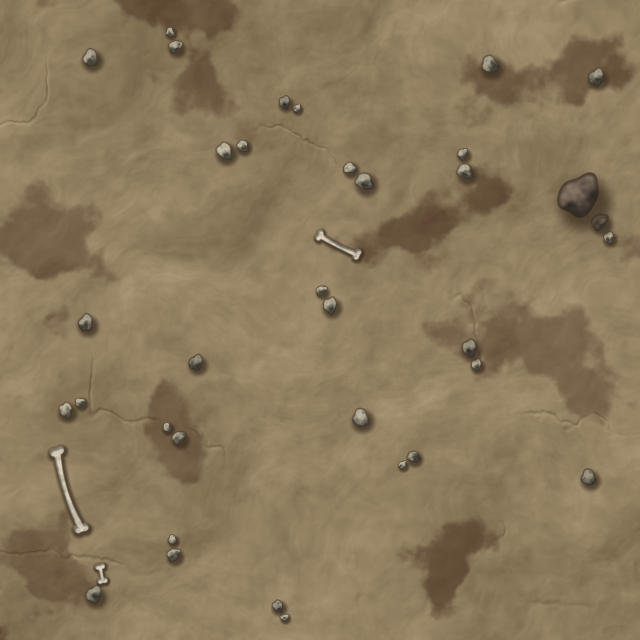
This texture is drawn by a Shadertoy shader. Its source:

```glsl
const vec3 SAND = vec3(0.553, 0.482, 0.364);
const vec3 TONE_STEP = vec3(0.050, 0.050, 0.044);
const vec3 DAMP_SOIL = vec3(0.375, 0.290, 0.210);
const vec3 DEEP_SOIL = vec3(0.300, 0.205, 0.140);
const vec3 SHADOW = vec3(0.220, 0.170, 0.120);
const vec3 PEBBLE = vec3(0.660, 0.630, 0.550);
const vec3 BOULDER = vec3(0.440, 0.385, 0.330);
const vec3 BONE = vec3(0.820, 0.780, 0.700);

float hash(vec2 p) {
    vec3 q = fract(p.xyx * 0.1031);
    q += dot(q, q.yzx + 33.33);
    return fract((q.x + q.y) * q.z);
}

vec2 hash2(vec2 p) {
    return vec2(hash(p + 17.3), hash(p + 61.7));
}

mat2 rotation(float a) {
    return mat2(cos(a), -sin(a), sin(a), cos(a));
}

float noise(vec2 p) {
    vec2 i = floor(p), f = fract(p);
    f = f * f * f * (f * (f * 6.0 - 15.0) + 10.0);
    return mix(mix(hash(i), hash(i + vec2(1, 0)), f.x),
               mix(hash(i + vec2(0, 1)), hash(i + vec2(1, 1)), f.x), f.y);
}

float fbm(vec2 p) {
    float sum = 0.0, amp = 0.5;
    for (int i = 0; i < 5; i++) {
        sum += amp * noise(p);
        p = rotation(0.6) * p * 2.03 + 11.7;
        amp *= 0.5;
    }
    return sum / 0.97;
}

vec2 warp(vec2 p, float scale, float amount) {
    return p + amount * (vec2(fbm(p * scale), fbm(p * scale + 37.0)) - 0.5);
}

// Thin broken fissure following a noise contour
float fissure(vec2 p, float width) {
    float line = abs(noise(warp(p, 9.0, 0.12) * 4.5 + 8.0) - 0.5);
    float gaps = smoothstep(0.48, 0.64, fbm(p * 6.0 + 50.0));
    return smoothstep(width, 0.0, line) * gaps;
}

// Ragged damp patches on alternating jittered cells
float stains(vec2 p) {
    float ragged = (fbm(p * 13.0 + 5.0) - 0.5) * 2.6;
    vec2 w = warp(p, 7.0, 0.17) * 4.0;
    float mask = 0.0;
    for (int k = 0; k < 9; k++) {
        vec2 cell = floor(w) + vec2(k % 3, k / 3) - 1.0;
        if (mod(cell.x + cell.y, 2.0) > 0.5) continue;
        vec2 rnd = hash2(cell + 3.0);
        vec2 q = rotation(rnd.x * 2.4 - 1.2) * (w - cell - 0.2 - 0.6 * rnd);
        vec2 radii = vec2(0.40, 0.18) * mix(0.65, 1.25, rnd.y);
        float d = length(q / radii) - 1.0 + ragged;
        mask = max(mask, smoothstep(0.22, -0.35, d) * mix(0.6, 1.0, rnd.x));
    }
    return mask;
}

vec3 ground(vec2 p) {
    vec2 w = warp(p, 4.0, 0.22);
    float broad = fbm(w * 4.0) - 0.5;
    float strokes = fbm(rotation(0.65) * w * vec2(6.0, 17.0)) - 0.5;
    float grain = fbm(p * 45.0) - 0.5;
    vec2 lightStep = vec2(-0.003, 0.004);
    float relief = fbm(w * 9.0) - fbm((w + lightStep) * 9.0);
    float tone = broad * 3.6 + strokes * 2.2 + grain * 1.5 + relief * 9.0;
    tone += 0.9 * fissure(p + lightStep, 0.030) - 1.7 * fissure(p, 0.022);
    vec3 col = SAND + tone * TONE_STEP;

    float damp = stains(p);
    vec3 soil = mix(DAMP_SOIL, DEEP_SOIL, smoothstep(0.45, 0.75, fbm(p * 9.0 + 20.0)));
    return mix(col, soil + tone * TONE_STEP * 0.4, damp * 0.88);
}

// Faceted stone lit from the upper left
vec3 stone(vec3 col, vec2 p, float r, float seed, vec3 tint, float aa) {
    float shade = length(p - vec2(0.25, -0.4) * r) / r;
    col = mix(col, SHADOW, 0.7 * smoothstep(1.55, 0.7, shade));
    vec2 q = rotation(seed * 6.28) * p * vec2(1.0, 1.25);
    float a = atan(q.y, q.x);
    float d = length(q) - r * (1.0 + 0.10 * sin(3.0 * a + seed * 9.0) + 0.05 * sin(5.0 * a));
    float facet = noise(q / r * 1.8 + seed * 40.0) - 0.5;
    float lit = smoothstep(-0.6, 0.45, dot(p / r, vec2(-0.45, 0.85)) + facet * 0.9);
    vec3 face = tint * mix(0.42, 1.08, lit) + (noise(p / r * 5.0 + seed) - 0.5) * 0.08;
    face = mix(face, SHADOW, 0.75 * smoothstep(-0.28 * r, 0.0, d));
    return mix(col, face, smoothstep(aa, -aa, d));
}

// Scattered pebbles, some with a smaller companion
vec3 pebbles(vec3 col, vec2 p, float aa) {
    for (int k = 0; k < 9; k++) {
        vec2 cell = floor(p * 5.0) + vec2(k % 3, k / 3) - 1.0;
        vec2 rnd = hash2(cell + 71.0);
        float seed = hash(cell + 9.0);
        if (seed < 0.15) continue;
        vec2 q = p - (cell + 0.15 + 0.7 * rnd) / 5.0;
        float r = mix(0.010, 0.0155, rnd.x);
        if (seed > 0.55) {
            vec2 side = rotation(rnd.y * 6.28) * vec2(r * 2.0, 0.0);
            col = stone(col, q - side, r * 0.7, rnd.x, PEBBLE, aa);
        }
        vec3 tint = PEBBLE * mix(0.78, 1.05, rnd.y);
        col = stone(col, q, r, seed, tint, aa);
    }
    return col;
}

// Bowed shaft with a pair of knobs at each end
float boneDistance(vec2 p, vec2 a, vec2 b, float w, float bow) {
    float halfLen = 0.5 * length(b - a);
    vec2 axis = normalize(b - a), q = p - 0.5 * (a + b);
    q = vec2(dot(q, axis), dot(q, vec2(-axis.y, axis.x)));
    float t = clamp(q.x / halfLen, -1.0, 1.0);
    q.y += bow * (1.0 - t * t);
    float shaft = length(vec2(q.x - t * halfLen, q.y)) - w * (0.6 + 0.3 * t * t);
    float knob = length(vec2(abs(q.x) - halfLen, abs(q.y) - w * 0.8)) - w;
    return min(shaft, knob);
}

vec3 bone(vec3 col, vec2 p, vec2 a, vec2 b, float w, float bow, float aa) {
    float d = boneDistance(p, a, b, w, bow);
    float under = boneDistance(p + vec2(-0.3, 0.5) * w, a, b, w, bow);
    col = mix(col, SHADOW, 0.75 * smoothstep(w * 1.3, 0.0, under));
    vec3 face = BONE * mix(0.62, 1.0, smoothstep(0.1 * w, -0.5 * w, under));
    face *= 0.88 + 0.2 * noise(p * 180.0);
    return mix(col, face, smoothstep(aa, -aa, d));
}

void mainImage(out vec4 fragColor, in vec2 fragCoord) {
    vec2 p = fragCoord / iResolution.y;
    float aa = max(0.0016, 0.8 / iResolution.y);
    vec3 col = ground(p);
    col = pebbles(col, p, aa);
    col = stone(col, p - vec2(0.905, 0.695), 0.036, 0.13, BOULDER, aa);
    col = bone(col, p, vec2(0.499, 0.633), vec2(0.558, 0.603), 0.0050, 0.002, aa);
    col = bone(col, p, vec2(0.089, 0.295), vec2(0.127, 0.175), 0.0065, 0.006, aa);
    col = bone(col, p, vec2(0.156, 0.115), vec2(0.160, 0.093), 0.0045, 0.000, aa);
    fragColor = vec4(col, 1.0);
}
```
